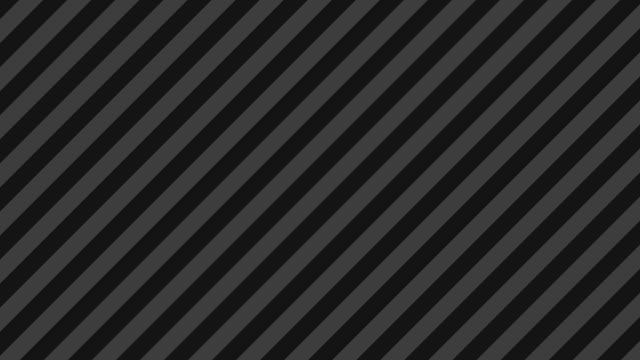
This pattern is drawn by a WebGL 2 fragment shader. Its source:

```glsl
#version 300 es
precision highp float;

uniform vec2 u_resolution;
out vec4 fragColor;

// Lengths are fractions of the canvas height
const float STRIPE_PERIOD = 0.09444;  // measured across the stripes
const float LIGHT_SHARE = 0.5;        // part of each period that is light
const float STRIPE_ANGLE = 0.78539816;
const vec3 DARK_GREY = vec3(0.08);
const vec3 LIGHT_GREY = vec3(0.24);

// Signed distance to the nearest light stripe edge, positive inside.
// A light stripe begins at zero and extends in the positive direction.
float stripeDistance(float across) {
    float offset = fract(across / STRIPE_PERIOD - 0.5 * LIGHT_SHARE + 0.5) - 0.5;
    return (0.5 * LIGHT_SHARE - abs(offset)) * STRIPE_PERIOD;
}

void main() {
    // Centred coordinates, so a stripe edge passes through the middle
    vec2 position = (gl_FragCoord.xy - 0.5 * u_resolution) / u_resolution.y;
    float pixel = 1.0 / u_resolution.y;

    // Stripes rise to the right; their normal points right and down
    vec2 normal = vec2(sin(STRIPE_ANGLE), -cos(STRIPE_ANGLE));
    float distanceInside = stripeDistance(dot(position, normal));

    // One-pixel edge smoothing
    float coverage = clamp(distanceInside / pixel + 0.5, 0.0, 1.0);
    fragColor = vec4(mix(DARK_GREY, LIGHT_GREY, coverage), 1.0);
}
```
